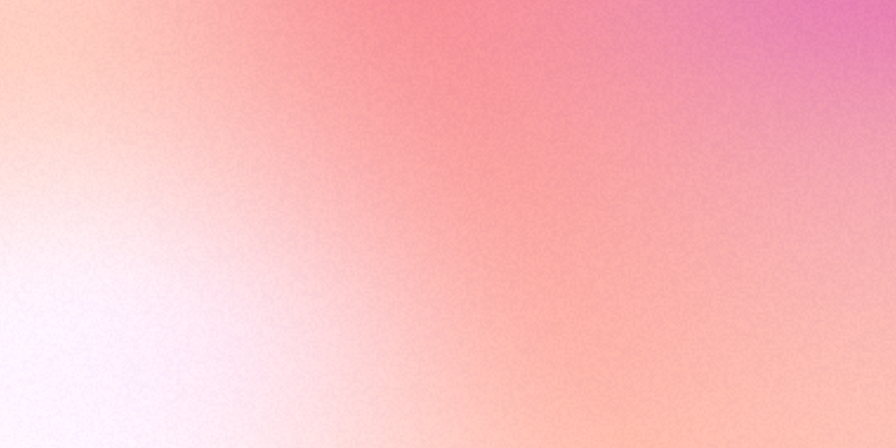
A Shadertoy shader for this background:

```glsl
// A soft blush backdrop: a slanted coral ridge parts a pale lilac side from a pink
// and peach side. Each side is a vertical ramp; the ramps are blended across the
// ridge, then tinted by two glows and covered with fine grain.

const vec3 LILAC_WHITE = vec3(1.00, 0.96, 1.00);
const vec3 PALE_PEACH  = vec3(1.00, 0.81, 0.76);
const vec3 SOFT_PEACH  = vec3(1.00, 0.74, 0.68);
const vec3 CORAL_ROSE  = vec3(0.97, 0.57, 0.60);
const vec3 WARM_PEACH  = vec3(1.00, 0.765, 0.71);
const vec3 DUSTY_PINK  = vec3(0.94, 0.61, 0.69);
const vec3 ORCHID      = vec3(0.91, 0.49, 0.70);
const vec3 LILAC_TINT  = vec3(1.00, 0.91, 1.00);

const float RIDGE_BOTTOM = 0.72;   // ridge position at the lower edge
const float RIDGE_TOP    = 0.50;   // ridge position at the upper edge
const float PALE_INSET   = 0.10;   // width of the flat pale area at the bottom
const vec2  ORCHID_POS   = vec2(1.00, 1.04);
const vec2  LILAC_POS    = vec2(0.22, 0.20);
const float GRAIN_CELLS  = 190.0;  // grain cells per canvas height
const float GRAIN_AMOUNT = 0.035;

float hash(vec2 p) {
    vec3 q = fract(vec3(p.xyx) * 0.1031);
    q += dot(q, q.yzx + 33.33);
    return fract((q.x + q.y) * q.z);
}

float valueNoise(vec2 p) {
    vec2 cell = floor(p);
    vec2 f = fract(p);
    f = f * f * (3.0 - 2.0 * f);
    float low  = mix(hash(cell), hash(cell + vec2(1.0, 0.0)), f.x);
    float high = mix(hash(cell + vec2(0.0, 1.0)), hash(cell + vec2(1.0)), f.x);
    return mix(low, high, f.y);
}

float glow(vec2 uv, vec2 centre, vec2 radius) {
    vec2 d = (uv - centre) / radius;
    return exp(-dot(d, d));
}

vec3 backdrop(vec2 uv) {
    // Vertical ramps
    vec3 left  = mix(LILAC_WHITE, PALE_PEACH, smoothstep(0.25, 0.95, uv.y));
    vec3 ridge = mix(SOFT_PEACH, CORAL_ROSE, uv.y);
    vec3 right = mix(WARM_PEACH, DUSTY_PINK, smoothstep(-0.15, 1.1, uv.y));

    // Blend across the slanted ridge
    float ridgeX = mix(RIDGE_BOTTOM, RIDGE_TOP, uv.y);
    float paleX  = mix(PALE_INSET, 0.0, uv.y);
    vec3 color = mix(left, ridge, smoothstep(paleX, ridgeX, uv.x));
    color = mix(color, right, smoothstep(ridgeX - 0.05, 1.0, uv.x));

    // Coloured glows
    color = mix(color, ORCHID, 0.9 * glow(uv, ORCHID_POS, vec2(0.26, 0.25)));
    return mix(color, LILAC_TINT, 0.35 * glow(uv, LILAC_POS, vec2(0.18, 0.22)));
}

void mainImage(out vec4 fragColor, in vec2 fragCoord) {
    vec2 uv = fragCoord / iResolution.xy;
    vec3 color = backdrop(uv);

    // Fine grain, with a little independent variation in the blue channel
    vec2 grainPos = fragCoord / iResolution.y * GRAIN_CELLS;
    float grain = valueNoise(grainPos) - 0.5;
    float tint = valueNoise(grainPos + 71.0) - 0.5;
    color += GRAIN_AMOUNT * vec3(grain, grain, mix(grain, tint, 0.5));

    fragColor = vec4(clamp(color, 0.0, 1.0), 1.0);
}
```
